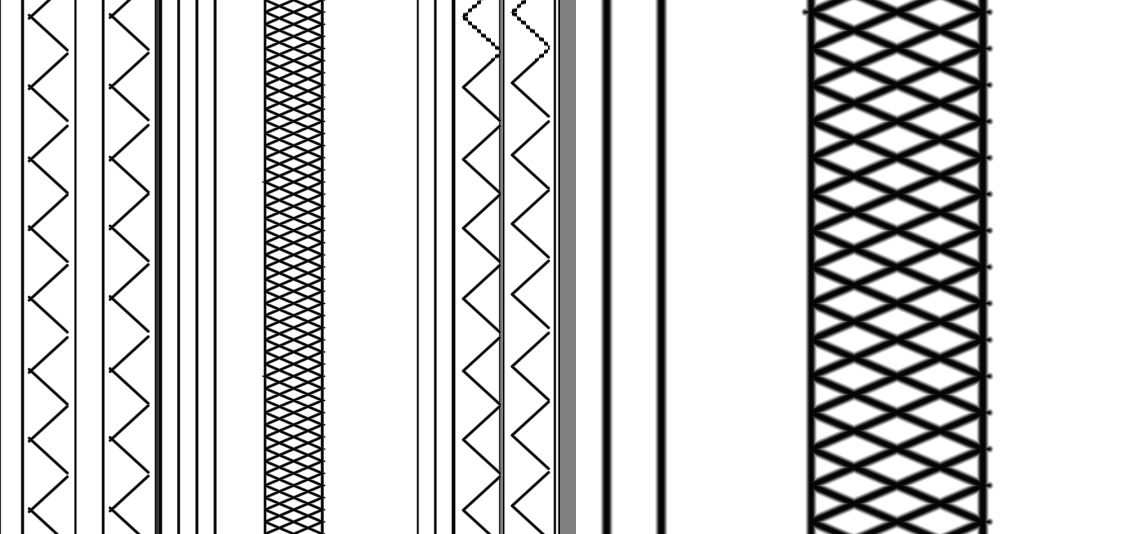
Left, the full canvas; right, a detail of the centre.
Reproduce this pattern procedurally as a Shadertoy shader.

```glsl
#define INK vec3(0.02)
#define PAPER vec3(1.0)
#define SOFTNESS 0.0017
#define CHEVRON_PERIOD 0.132
#define CHEVRON_ARM vec2(0.0683, 0.0625)
#define CHEVRON_HALF_WIDTH 0.0026
#define BAND_LEFT 0.4966
#define BAND_RIGHT 0.6038
#define LATTICE_ROWS 44.0
#define LATTICE_HALF_WIDTH 0.0025
#define WORN_HEIGHT 0.113

float hash(vec2 p) {
    return fract(sin(dot(p, vec2(12.9898, 78.233))) * 43758.5453);
}

// Ink coverage of a signed distance
float cover(float d) {
    float edge = max(SOFTNESS, 0.75 / iResolution.y);
    return 1.0 - smoothstep(-edge, edge, d);
}

float segment(vec2 p, vec2 a, vec2 b) {
    vec2 ab = b - a;
    return length(p - a - ab * clamp(dot(p - a, ab) / dot(ab, ab), 0.0, 1.0));
}

// Vertical rules: centre and half width
float rules(float x) {
    const vec2 RULES[17] = vec2[17](
        vec2(0.0004, 0.0013), vec2(0.0423, 0.0028), vec2(0.1414, 0.0020),
        vec2(0.1933, 0.0025), vec2(0.2920, 0.0020), vec2(0.3005, 0.0032),
        vec2(0.3347, 0.0026), vec2(0.3689, 0.0027), vec2(0.4030, 0.0027),
        vec2(0.7828, 0.0018), vec2(0.8156, 0.0024), vec2(0.8497, 0.0034),
        vec2(0.9365, 0.0015), vec2(0.9433, 0.0018), vec2(1.0396, 0.0021),
        vec2(1.0478, 0.0020), vec2(BAND_LEFT, 0.0024));
    float ink = 0.0;
    for (int i = 0; i < 17; i++)
        ink = max(ink, cover(abs(x - RULES[i].x) - RULES[i].y));
    ink = max(ink, cover(abs(x - BAND_RIGHT) - 0.0027));

    // Grey fill inside the doubled rules
    ink = max(ink, 0.8 * cover(abs(x - 0.2965) - 0.0055));
    return max(ink, 0.5 * cover(abs(x - 0.9399) - 0.0045));
}

// Column of chevrons; every third one sits slightly low
float chevrons(vec2 p, vec2 tip, float overshoot, float worn) {
    vec2 q = p - tip;
    float step6 = q.x / 0.0085;
    float jag = (fract(step6) - 0.5) * 0.006
              + (hash(vec2(floor(step6), tip.x)) - 0.5) * 0.001;
    float firstRow = floor(q.y / CHEVRON_PERIOD);
    vec2 start = -overshoot * CHEVRON_ARM;
    float d = 1.0;
    for (int k = 0; k < 2; k++) {
        float row = firstRow + float(k);
        float sag = mod(row, 3.0) > 1.5 ? 0.0031 : 0.0;
        vec2 c = vec2(q.x, q.y - row * CHEVRON_PERIOD - sag);
        // Stepped strokes near the top edge
        if (p.y < WORN_HEIGHT) c.y += worn * jag * sign(c.y);
        d = min(d, segment(c, start, CHEVRON_ARM));
        d = min(d, segment(vec2(c.x, -c.y), start, CHEVRON_ARM));
    }
    return cover(d - CHEVRON_HALF_WIDTH);
}

// Crossed diagonals, two diamonds wide, with nubs on the borders
float lattice(vec2 p) {
    vec2 density = vec2(2.0 / (BAND_RIGHT - BAND_LEFT), LATTICE_ROWS);
    vec2 q = vec2(p.x - BAND_LEFT, p.y) * density;
    vec2 diagonals = abs(fract(vec2(q.x + q.y, q.x - q.y) + 0.5) - 0.5);
    float d = min(diagonals.x, diagonals.y) / length(density) - LATTICE_HALF_WIDTH;
    d = max(d, max(BAND_LEFT - p.x, p.x - BAND_RIGHT));

    float row = floor(q.y + 0.5);
    float y = p.y - row / LATTICE_ROWS;
    d = min(d, segment(vec2(p.x - BAND_RIGHT, y), vec2(0.0), vec2(0.0042, 0.0)) - 0.0014);
    if (mod(row, 16.0) > 14.5)
        d = min(d, segment(vec2(p.x - BAND_LEFT, y), vec2(0.0), vec2(-0.0038, 0.0)) - 0.0014);
    return cover(d);
}

void mainImage(out vec4 fragColor, in vec2 fragCoord) {
    // Canvas heights, measured from the upper left
    vec2 p = fragCoord / iResolution.y;
    p.x *= 512.0 / 488.0 * iResolution.y / iResolution.x;
    p.y = 1.0 - p.y;

    float ink = max(rules(p.x), lattice(p));
    ink = max(ink, chevrons(p, vec2(0.0578, 0.0314), 0.045, 0.0));
    ink = max(ink, chevrons(p, vec2(0.2094, 0.0300), 0.045, 0.0));
    ink = max(ink, chevrons(p, vec2(0.8680, 0.0314), 0.0, 1.0));
    ink = max(ink, chevrons(p, vec2(0.9594, 0.0232), 0.0, 1.0));
    fragColor = vec4(mix(PAPER, INK, ink), 1.0);
}
```
